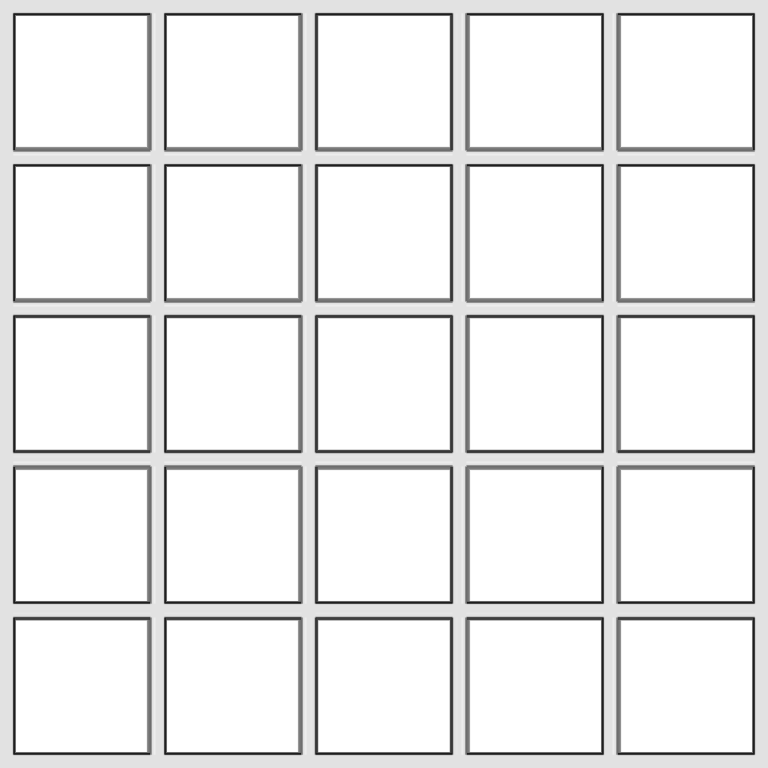
A WebGL 1 fragment shader for this pattern:

```glsl
precision highp float;

uniform vec2 u_resolution;

// 1 where d is below edge, with a smooth falloff
vec2 below(vec2 d, vec2 edge, float blur) {
  return 1.0 - smoothstep(edge - blur, edge + blur, d);
}

void main() {
  vec2 uv = gl_FragCoord.xy / u_resolution - 0.5;
  float blur = max(0.0012, 0.5 / min(u_resolution.x, u_resolution.y));

  // Five by five cells, counted from the centre one
  vec2 cell = clamp(floor(uv / 0.1967 + 0.5), -2.0, 2.0);
  vec2 local = uv - cell * 0.1967;
  vec2 outside = abs(local) - 0.0879;

  // Edges facing the centre are softer, the middle cell is in between
  vec2 softness = mix(step(cell * sign(local), vec2(-0.5)),
                      vec2(0.3), 1.0 - step(0.5, abs(cell)));
  softness.y *= cell.y < -1.5 ? 0.4 : 1.0;

  // White squares on a light grey ground
  vec2 inside = below(outside, vec2(0.0), blur);
  vec3 color = mix(vec3(0.885), vec3(1.0), inside.x * inside.y);

  // Pale halo in the gutter next to soft edges
  vec2 along = below(outside.yx, vec2(0.0015), blur);
  vec2 halo = softness * along * below(abs(outside - 0.0068), vec2(0.0012), 0.0015);
  color += 0.045 * max(halo.x, halo.y);

  // Outlines: thin and dark when crisp, wide and grey when soft
  vec2 halfWidth = mix(vec2(0.0017), vec2(0.0030), softness);
  vec2 ink = mix(vec2(0.93), vec2(0.55), softness);
  ink *= along * below(abs(outside), halfWidth, blur);
  color = mix(color, vec3(0.05), max(ink.x, ink.y));

  gl_FragColor = vec4(color, 1.0);
}
```
